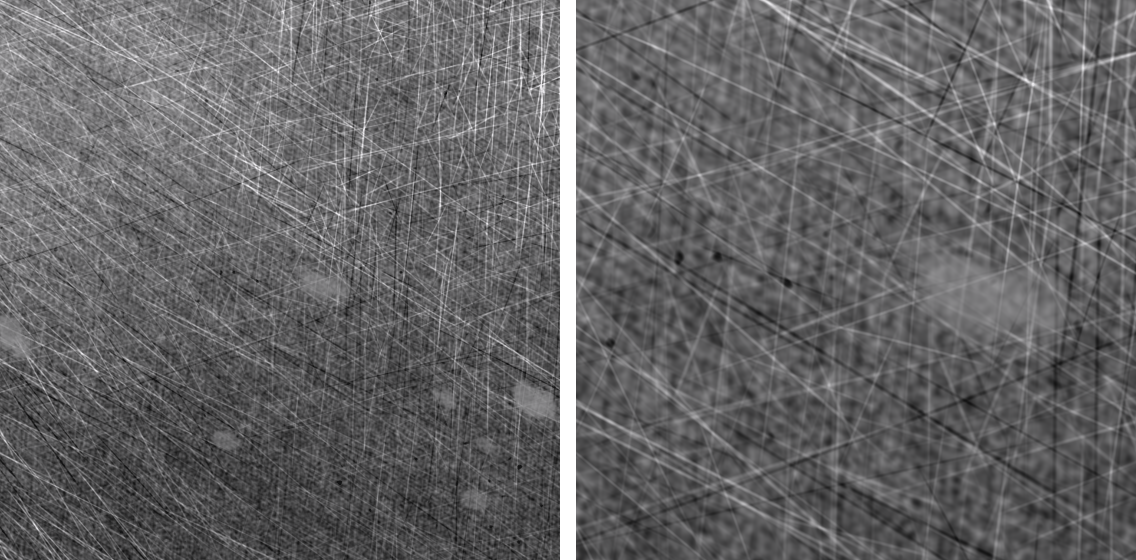
Left: the whole. Right: its middle third, enlarged.
Reproduce this texture procedurally as a WebGL 2 fragment shader.

```glsl
#version 300 es
precision highp float;
// Worn grey sheet metal, lit from the top and crossed by fine scratches.
// Scratch layers are rotated grids with one faded line per cell; gradient
// noise adds grain, stains and pits, and a short loop scatters pale patches.
uniform vec2 u_resolution;
out vec4 fragColor;

vec3 hash3(vec2 p) {
    vec3 q = fract(p.xyx * vec3(0.1031, 0.1030, 0.0973));
    q += dot(q, q.yxz + 33.33);
    return fract((q.xxy + q.yzz) * q.zyx);
}

float corner(vec2 cell, vec2 offset) {
    return dot(hash3(cell).xy * 2.0 - 1.0, offset);
}

float gradientNoise(vec2 p) {
    vec2 i = floor(p), f = p - i;
    vec2 s = f * f * f * (f * (f * 6.0 - 15.0) + 10.0);
    vec2 e = vec2(1, 0);
    return mix(mix(corner(i, f), corner(i + e, f - e), s.x),
               mix(corner(i + e.yx, f - e.yx), corner(i + 1.0, f - 1.0), s.x), s.y);
}

float fbm(vec2 p) {
    float sum = 0.0, amp = 0.5;
    for (int i = 0; i < 4; i++) {
        sum += amp * gradientNoise(p);
        p = mat2(1.6, 1.2, -1.2, 1.6) * p + 7.3;
        amp *= 0.55;
    }
    return sum;
}

// Coordinates along and across a direction
vec2 turned(vec2 p, float angle) {
    float c = cos(angle), s = sin(angle);
    return vec2(c * p.x + s * p.y, c * p.y - s * p.x);
}

// One layer of nearly parallel scratches; cells = counts along and across
float scratches(vec2 p, float angle, vec2 cells, float seed) {
    float soft = max(1.0 / u_resolution.y, 0.001);
    vec2 q = turned(p, angle) * cells;
    float sum = 0.0;
    for (int j = -1; j <= 1; j++) {
        float row = floor(q.y) + float(j);
        float x = q.x + 9.0 * hash3(vec2(row, seed * 3.7)).x;
        float along = fract(x);
        vec2 id = vec2(floor(x), row) + seed * vec2(17.3, 5.1);
        vec3 r = hash3(id), t = hash3(id + 41.7);
        float bend = (along - 0.5) * (r.y - 0.5) + 0.15 * sin(along * 3.0) * (t.x - 0.5);
        float d = abs(q.y - row - r.x - bend) / cells.y;
        float width = mix(0.0003, 0.0011, t.y) + soft;
        float ends = smoothstep(0.0, 0.1 + 0.3 * t.x, along)
                   * (1.0 - smoothstep(0.9 - 0.4 * t.z, 1.0, along));
        float strength = r.z * r.z * (t.z < 0.2 ? -0.8 : 1.0);
        sum += strength * ends * (1.0 - smoothstep(0.0, width, d));
    }
    return sum;
}

void main() {
    vec2 p = gl_FragCoord.xy / u_resolution.y;
    float cloud = fbm(p * 3.0 + 2.0);
    float detail = fbm(p * 24.0);

    // Light falling off downwards, with haze at the upper left
    float tone = mix(0.25, 0.42, smoothstep(-0.05, 1.05, p.y));
    tone += 0.10 * exp(-dot(p - vec2(0.05, 0.78), p - vec2(0.05, 0.78)) * 9.0);
    tone += 0.13 * cloud + 0.12 * detail;

    // Grain and brushed hairlines
    tone += 0.19 * gradientNoise(p * 170.0) + 0.10 * gradientNoise(p * 85.0 + 9.0);
    tone += 0.13 * gradientNoise(turned(p, -0.55) * vec2(14, 190));
    tone += 0.11 * gradientNoise(turned(p, 1.46) * vec2(16, 180) + 30.0);

    // Where each direction of wear is strongest
    float upper = smoothstep(0.1, 0.95, p.y);
    float right = smoothstep(0.25, 0.8, p.x);
    float band = turned(p - vec2(0.2, 0.88), -0.62).y;
    float diagonal = 0.75 - 0.35 * right + 0.5 * exp(-band * band * 400.0);
    float upright = right * (0.3 + 0.9 * upper) + 0.12;
    float shallow = 0.25 + 0.6 * upper * (0.4 + 0.6 * right);
    float steep = (1.0 - smoothstep(0.1, 0.6, p.x)) * (1.0 - 0.6 * upper);
    float stray = 0.2 + 0.8 * upper * (0.4 + 0.6 * right);

    // Four layers per direction, each at a slightly different angle
    float wear = 0.0;
    for (int i = 0; i < 4; i++) {
        float k = float(i);
        vec3 jitter = hash3(vec2(k, 3.0)) - 0.5;
        wear += diagonal * scratches(p, -0.58 + 0.09 * (k - 1.5), vec2(2.6, 52), k + 1.0);
        wear += upright * scratches(p, 1.48 + 0.2 * jitter.x, vec2(4.0, 50), k + 11.0);
        wear += shallow * scratches(p, 0.22 + 0.25 * jitter.y, vec2(2.2, 30), k + 21.0);
        wear += steep * scratches(p, -1.02 + 0.3 * jitter.z, vec2(4.0, 45), k + 31.0);
        wear += stray * scratches(p, 0.4 + 0.8 * k, vec2(9, 44), k + 41.0);
    }
    // A few long deep strokes
    wear += 1.1 * scratches(p, 0.27, vec2(1.5, 9), 52.0);
    wear += 0.8 * scratches(p, -0.66, vec2(1.3, 11), 57.0);
    tone += 0.33 * wear * (0.85 + 0.8 * cloud);

    // Pale rubbed patches scattered over the lower half
    float pale = 0.0;
    for (int i = 0; i < 9; i++) {
        vec3 r = hash3(vec2(float(i) * 3.1, 8.0));
        vec2 d = turned(p - vec2(r.x, 0.06 + 0.5 * r.y), -0.6) / vec2(1.7, 1.0);
        float edge = length(d) / mix(0.008, 0.026, r.z) + 2.2 * detail;
        pale = max(pale, (1.0 - smoothstep(0.6, 1.3, edge)) * (0.5 + 0.5 * r.z));
    }
    tone = mix(tone, 0.60 + 0.25 * detail, 0.7 * pale);

    // Dark pits
    float pits = smoothstep(0.42, 0.62, gradientNoise(p * 75.0 + 4.0) + 0.25 * cloud);
    tone -= 0.22 * pits;

    tone = clamp(tone, 0.08, 0.92);
    fragColor = vec4(tone * vec3(1.0, 0.995, 1.008), 1.0);
}
```
